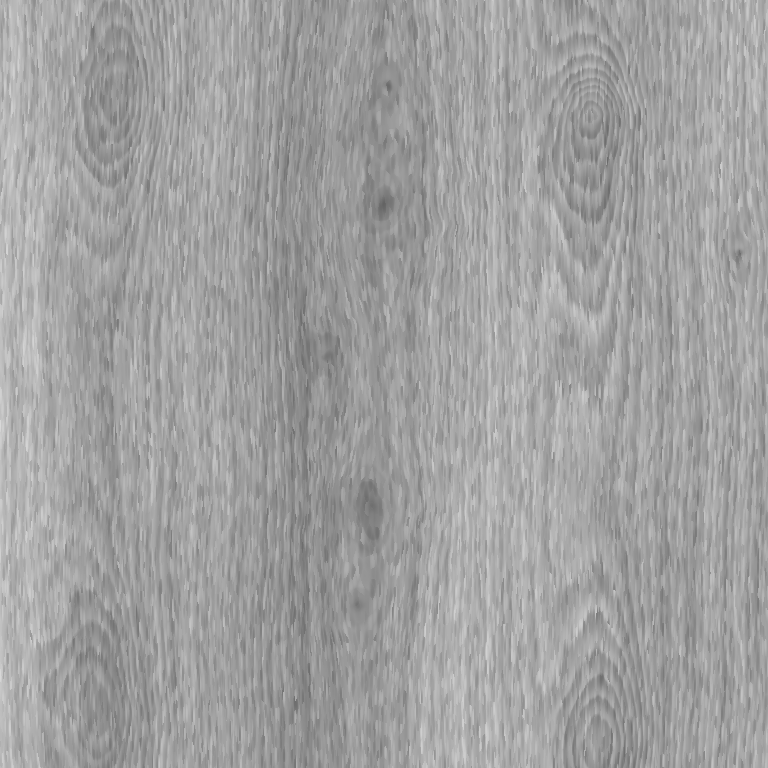
Give the GLSL for this texture, as a Shadertoy shader.

```glsl
// Grey oak veneer: growth rings are level lines of a height field that climbs
// from left to right, with long bells for cathedral arches and small dips for
// knots. Stretched cellular noise adds the pores, layered sines the streaks.

const float BASE_TONE = 0.641;
const float RING_DENSITY = 58.0;
const float RING_CONTRAST = 0.085;
const float RING_JITTER = 0.22;
const float AXIS_SPACING = 0.318;  // distance between arch axes
const float FIRST_AXIS = 0.15;
const float AXIS_FLATNESS = 0.72;
const float ARCH_WIDTH = 0.064;
const float ARCH_HEIGHT = 0.14;
const float ARCH_SHADE = 0.085;
const float KNOT_HEIGHT = 1.4;     // relative to the knot radius
const float KNOT_PUSH = 0.8;       // how far fibres part around a knot
const vec2 PORE_SCALE = vec2(330.0, 48.0);
const vec2 STREAK_SCALE = vec2(150.0, 5.0);
const float PORE_CONTRAST = 0.18;
const float STREAK_CONTRAST = 0.03;

// Arches: centre, length downwards, length upwards
const vec4 ARCHES[4] = vec4[4](
    vec4(0.155, 0.87, 0.14, 0.18), vec4(0.135, 0.08, 0.16, 0.19),
    vec4(0.780, 0.83, 0.22, 0.08), vec4(0.790, 0.03, 0.16, 0.13));

// Knots: centre, radius, darkness
const vec4 KNOTS[7] = vec4[7](
    vec4(0.500, 0.740, 0.036, 1.0), vec4(0.505, 0.890, 0.016, 0.8),
    vec4(0.425, 0.540, 0.022, 0.5), vec4(0.485, 0.335, 0.030, 1.0),
    vec4(0.468, 0.210, 0.018, 0.8), vec4(0.966, 0.670, 0.013, 1.3),
    vec4(0.765, 0.860, 0.028, -0.5));

float hash(vec2 p) {
    vec3 q = fract(vec3(p.xyx) * vec3(0.1031, 0.1030, 0.0973));
    q += dot(q, q.yzx + 33.33);
    return fract((q.x + q.y) * q.z);
}

// Cellular noise: each cell is a soft spot, lighter or darker (-0.5 to 0.5)
float cells(vec2 p) {
    vec2 base = floor(p);
    float nearest = 9.0, value = 0.0;
    for (int y = -1; y <= 1; y++)
    for (int x = -1; x <= 1; x++) {
        vec2 id = base + vec2(x, y);
        vec2 seed = id + vec2(hash(id), hash(id + 57.0));
        float d = length(p - seed);
        if (d < nearest) {
            nearest = d;
            value = hash(id + 131.0) - 0.5;
        }
    }
    return value * smoothstep(0.9, 0.15, nearest);
}

// Layered sines, each layer turned and finer than the last
float waves(vec2 p) {
    float sum = 0.0, amplitude = 0.5;
    for (int i = 0; i < 4; i++) {
        sum += amplitude * sin(p.x + 1.4 * sin(p.y + float(i)));
        p = mat2(0.8, 0.6, -0.6, 0.8) * p * 1.9 + 2.7;
        amplitude *= 0.55;
    }
    return sum;
}

float bell(float x) { return exp(-x * x); }

void mainImage(out vec4 fragColor, in vec2 fragCoord) {
    vec2 p = fragCoord / iResolution.y;
    vec2 grain = p;
    grain.x += 0.011 * waves(p * vec2(3.0, 4.0));

    // Knots part the grain, dip the height field and darken the wood
    float dips = 0.0, shade = 0.0, calm = 0.0;
    for (int i = 0; i < 7; i++) {
        vec4 knot = KNOTS[i];
        vec2 q = (p - knot.xy) / knot.z;
        q += 0.3 * vec2(waves(p * 40.0), waves(p.yx * 40.0 + 4.0));
        float body = bell(length(q * vec2(1.0, 0.7)));
        float around = bell(length(q * vec2(0.45, 0.22)));
        float dark = max(knot.w, 0.0);
        grain.x -= KNOT_PUSH * min(dark, 1.0) * (p.x - knot.x) * around;
        dips += KNOT_HEIGHT * knot.z * body;
        shade -= knot.w * (0.04 * body + 0.09 * bell(length(q) * 2.6));
        shade -= 0.03 * around * dark;
        calm = max(calm, body);
    }

    // Arches: parabolic bells along the flat axes of the height field
    float arched = 0.0;
    for (int i = 0; i < 4; i++) {
        vec4 arch = ARCHES[i];
        vec2 q = grain - arch.xy;
        q.x += 0.006 * waves(p * vec2(6.0, 17.0) + float(i));
        float reach = (sqrt(q.y * q.y + 0.0016) - 0.04) / (q.y < 0.0 ? arch.z : arch.w);
        float rise = bell(q.x / ARCH_WIDTH) * exp(-reach);
        dips += ARCH_HEIGHT * rise;
        shade -= ARCH_SHADE * rise;
        arched = max(arched, rise);
    }

    // Pores and streaks follow the grain, only half as bent near the knots
    vec2 fibre = mix(p, grain, 0.6);
    float pores = cells(fibre * PORE_SCALE);
    float streaks = waves(fibre * STREAK_SCALE);
    float fibres = PORE_CONTRAST * pores + STREAK_CONTRAST * streaks;
    fibres *= 1.0 - 0.3 * calm;

    // Growth rings: slow darkening, quick return, uneven strength
    float turn = 6.28319 / AXIS_SPACING;
    float height = grain.x - AXIS_FLATNESS / turn * sin(turn * (grain.x - FIRST_AXIS)) - dips;
    height += 0.004 * waves(p * vec2(12.0, 4.0) + 3.0);
    height += 0.005 * arched * waves(p * vec2(70.0, 14.0));
    float phase = height * RING_DENSITY + RING_JITTER * (pores + 0.4 * streaks);
    float t = fract(phase);
    float ring = smoothstep(0.0, 0.7, t) * (1.0 - smoothstep(0.78, 1.0, t));
    float strength = mix(0.25, 1.0, hash(vec2(floor(phase) + 80.0, 3.0)));
    strength *= (1.0 + 0.5 * smoothstep(0.1, 0.4, arched)) * (1.0 - 0.4 * calm);
    shade -= RING_CONTRAST * strength * (ring - 0.55);
    shade += 0.014 * sin(phase * 1.7);

    // Broad tone: pale left edge, dark heart, pale band right of it
    shade += 0.055 * bell(p.x / 0.09) + 0.035 * bell((p.x - 0.62) / 0.08);
    shade -= 0.055 * bell((grain.x - 0.43) / 0.10);
    shade += 0.025 * waves(p * vec2(9.0, 4.0) + 7.0);
    shade += 0.02 * waves(grain * vec2(26.0, 1.5));

    fragColor = vec4(vec3(clamp(BASE_TONE + shade + fibres, 0.0, 1.0)), 1.0);
}
```
